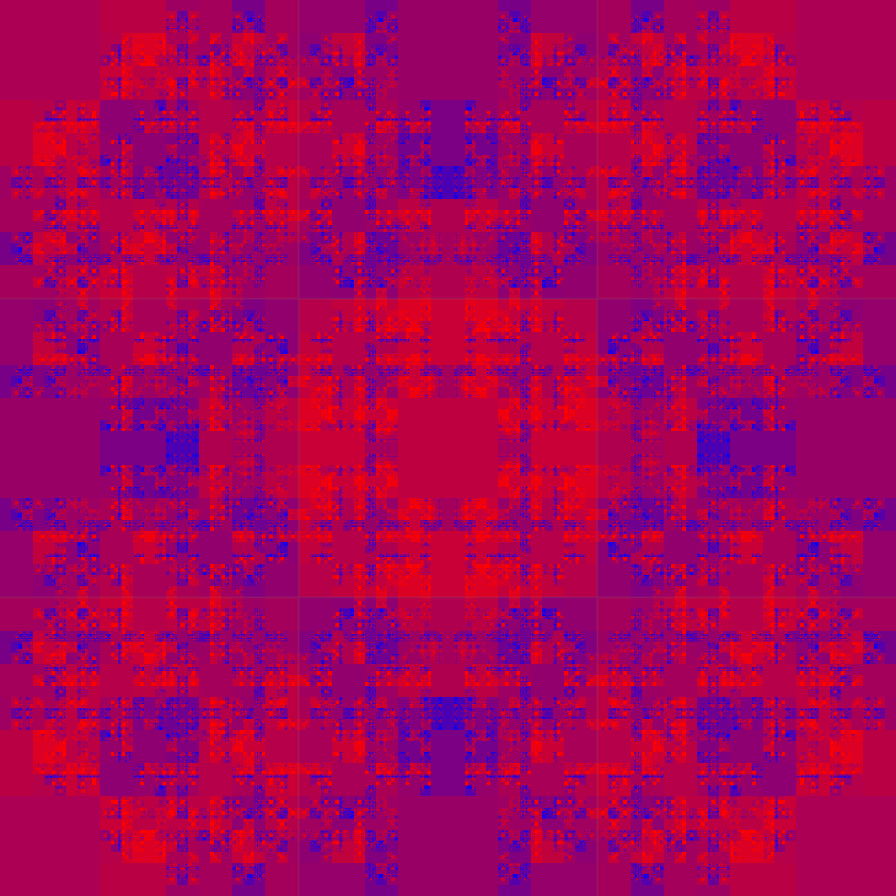
A Shadertoy shader for this pattern:

```glsl
const vec3 FIRST_COLOR = vec3(1.0, 0.0, 0.0);
const vec3 SECOND_COLOR = vec3(0.0, 0.0, 1.0);
const vec3 GRID_COLOR = vec3(0.5);
const float GRID_WIDTH = 0.0013;
const float GRID_STRENGTH = 0.16;
const int MAX_MOVES = 6;
const int FINE_MOVES = 4;   // depth from which cells need smoothing
const int FULL_BOARD = 511; // nine cells, one bit each
const int FIRST_COUNT = 5;  // red cells on a full board

// Bits set in a nine-bit mask
int countBits(int m) {
    m -= (m >> 1) & 0x55;
    m = (m & 0x333) + ((m >> 2) & 0x333);
    return (m & 15) + ((m >> 4) & 15) + (m >> 8);
}

int completedRow(int m) { return (m & (m >> 1) & (m >> 2) & 73) * 7; }

int completedColumn(int m) { return (m & (m >> 3) & (m >> 6) & 7) * 73; }

int completedDiagonal(int m) {
    return ((m & (m >> 4) & (m >> 8)) | ((m >> 2) & (m >> 4) & (m >> 6))) & 1;
}

int completedLine(int m) {
    return completedRow(m) | completedColumn(m) | completedDiagonal(m);
}

// Binomial coefficient for k up to three
float choose(int n, int k) {
    float x = float(n);
    if (k == 0) return 1.0;
    if (k == 1) return x;
    if (k == 2) return x * (x - 1.0) * 0.5;
    return x * (x - 1.0) * (x - 2.0) / 6.0;
}

// Chance that the red line closes before the blue line
float raceOdds(int first, int second, int firstLine, int secondLine, int moves) {
    int firstLeft = FIRST_COUNT - (moves + 1) / 2;
    int secondLeft = 4 - moves / 2;
    int firstNeed = countBits(firstLine & ~first);
    int secondNeed = countBits(secondLine & ~second);
    float firstWays = choose(firstLeft, firstNeed);
    float secondWays = choose(secondLeft, secondNeed);
    float odds = 0.0;
    for (int turn = firstNeed; turn <= firstLeft; turn++) {
        int replies = turn - 1 + (moves & 1);
        float rivalOpen = 1.0 - choose(replies, secondNeed) / secondWays;
        odds += choose(turn - 1, firstNeed - 1) / firstWays * rivalOpen;
    }
    return odds;
}

// Mean share of red over all random fillings of the free cells
float randomFillShare(int first, int second, int moves) {
    int free = FULL_BOARD & ~(first | second);
    int needed = FIRST_COUNT - (moves + 1) / 2;
    int fill = free;
    float share = 0.0;
    float fillings = 0.0;
    for (int i = 0; i < 256; i++) {
        if (countBits(fill) == needed) {
            int firstEnd = first | fill;
            int firstLine = completedLine(firstEnd);
            int secondLine = completedLine(FULL_BOARD & ~firstEnd);
            if (firstLine != 0 && secondLine != 0) {
                share += raceOdds(first, second, firstLine, secondLine, moves);
            } else {
                share += firstLine != 0 ? 1.0 : (secondLine != 0 ? 0.0 : 0.5);
            }
            fillings += 1.0;
        }
        if (fill == 0) break;
        fill = (fill - 1) & free; // next subset
    }
    return share / max(fillings, 1.0);
}

// Nested 3x3 cells spell out moves; a taken cell ends the descent
float redShare(vec2 p, out int moves) {
    int first = 0;
    int second = 0;
    moves = 0;
    for (int i = 0; i < MAX_MOVES; i++) {
        p *= 3.0;
        ivec2 cell = clamp(ivec2(floor(p)), 0, 2);
        p = fract(p);
        int bit = 1 << (cell.x + 3 * cell.y);
        if (((first | second) & bit) != 0) break;
        if ((moves & 1) == 0) first |= bit;
        else second |= bit;
        moves++;
        if (completedLine(first) != 0) return 1.0;
        if (completedLine(second) != 0) return 0.0;
    }
    return randomFillShare(first, second, moves);
}

void mainImage(out vec4 fragColor, in vec2 fragCoord) {
    vec2 uv = fragCoord / iResolution.xy;
    vec2 pixel = 1.0 / iResolution.xy;

    // Extra samples smooth the finest cells only
    int moves;
    float share = redShare(uv, moves);
    if (moves >= FINE_MOVES) {
        for (int side = -1; side <= 1; side += 2) {
            share += redShare(uv + pixel * vec2(0.3, 0.2) * float(side), moves);
        }
        share /= 3.0;
    }
    vec3 color = mix(SECOND_COLOR, FIRST_COLOR, share);

    // Faint dividers at the thirds
    vec2 gap = abs(abs(uv - 0.5) - 1.0 / 6.0);
    float divider = 1.0 - smoothstep(0.0, GRID_WIDTH + pixel.y * 0.5, min(gap.x, gap.y));
    color = mix(color, GRID_COLOR, divider * GRID_STRENGTH);

    fragColor = vec4(color, 1.0);
}
```
